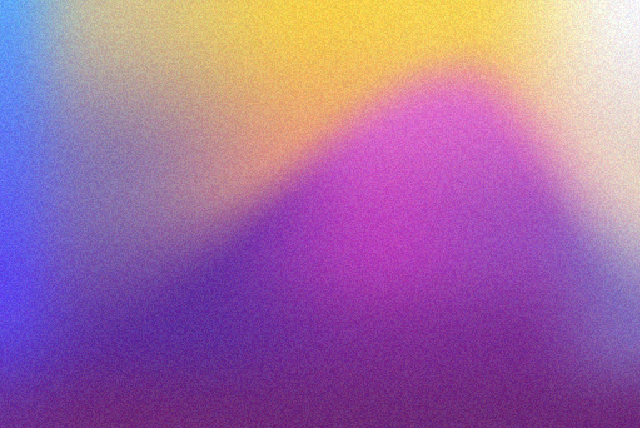
Reproduce this background procedurally as a Shadertoy shader.

```glsl
// Draws a soft grainy gradient: a violet hill of light below a golden sky, with a blue left edge.

// Smooth four-colour ramp along x, with one stop position per colour.
vec3 ramp(float x, vec4 stops, vec3 a, vec3 b, vec3 c, vec3 d) {
    vec3 color = mix(a, b, smoothstep(stops.x, stops.y, x));
    color = mix(color, c, smoothstep(stops.y, stops.z, x));
    return mix(color, d, smoothstep(stops.z, stops.w, x));
}

// Three independent random values per cell.
vec3 hash3(vec2 cell) {
    vec3 q = fract(cell.xyx * vec3(0.1031, 0.1030, 0.0973));
    q += dot(q, q.yxz + 33.33);
    return fract((q.xxy + q.yzz) * q.zyx);
}

// Warm sky: tan to gold to white, dimming to rose with depth.
vec3 skyColor(float x, float depth) {
    vec4 stops = vec4(0.15, 0.50, 0.72, 1.0);
    vec3 high = ramp(x, stops, vec3(0.82, 0.75, 0.58), vec3(0.96, 0.81, 0.29),
                     vec3(0.96, 0.83, 0.33), vec3(0.96, 0.96, 0.97));
    vec3 low = ramp(x, stops, vec3(0.54, 0.46, 0.67), vec3(0.90, 0.59, 0.52),
                    vec3(0.93, 0.60, 0.64), vec3(0.90, 0.82, 0.77));
    return mix(high, low, smoothstep(0.0, 0.42, depth));
}

// Violet hill: pink crest, magenta body, indigo flank and plum base.
vec3 hillColor(float x, float depth) {
    vec4 stops = vec4(0.28, 0.61, 0.80, 1.0);
    vec3 crest = vec3(0.87, 0.42, 0.80);
    vec3 plum = vec3(0.43, 0.16, 0.48);
    vec3 body = ramp(x, stops, vec3(0.39, 0.20, 0.64), vec3(0.72, 0.25, 0.74),
                     vec3(0.61, 0.29, 0.73), vec3(0.50, 0.45, 0.76));
    vec3 base = ramp(x, stops, vec3(0.37, 0.18, 0.61), vec3(0.50, 0.18, 0.59),
                     vec3(0.48, 0.18, 0.58), vec3(0.51, 0.40, 0.72));
    float crestAmount = smoothstep(0.35, 0.60, x) * (1.0 - smoothstep(0.20, 0.60, depth));
    vec3 color = mix(body, crest, crestAmount);
    color = mix(color, base, smoothstep(0.55, 0.82, depth));
    return mix(color, plum, smoothstep(0.76, 1.0, depth));
}

// Coverage of the hill below its lopsided bell-shaped ridge.
float hillMask(float x, float depth) {
    float spread = x < 0.72 ? 0.32 : 0.19;
    float offset = (x - 0.72) / spread;
    float ridge = 0.64 - 0.46 * exp(-offset * offset);
    float softness = 0.09 + 0.14 * (1.0 - smoothstep(0.10, 0.45, x))
                   + 0.09 * smoothstep(0.65, 0.95, x);
    return smoothstep(ridge - softness, ridge + softness, depth);
}

// Blue glow hugging the left edge.
vec3 addEdgeGlow(vec3 color, float x, float depth) {
    vec3 glow = mix(vec3(0.37, 0.65, 0.97), vec3(0.37, 0.28, 0.93),
                    clamp(depth / 0.65, 0.0, 1.0));
    float falloff = exp(-x * x / 0.01);
    float fade = 1.0 - 0.8 * smoothstep(0.65, 1.0, depth);
    return mix(color, glow, falloff * fade);
}

// Fine film grain, partly shared between the channels.
vec3 grain(vec2 uv, float aspect, float amount) {
    vec3 noise = hash3(floor(uv * vec2(aspect, 1.0) * 342.0)) - 0.5;
    return amount * mix(noise, vec3(noise.g), 0.3);
}

void mainImage(out vec4 fragColor, in vec2 fragCoord) {
    vec2 uv = fragCoord / iResolution.xy;
    float depth = 1.0 - uv.y;

    vec3 color = mix(skyColor(uv.x, depth), hillColor(uv.x, depth), hillMask(uv.x, depth));
    color = addEdgeGlow(color, uv.x, depth);
    color += grain(uv, iResolution.x / iResolution.y, 0.12);

    fragColor = vec4(clamp(color, 0.0, 1.0), 1.0);
}
```
